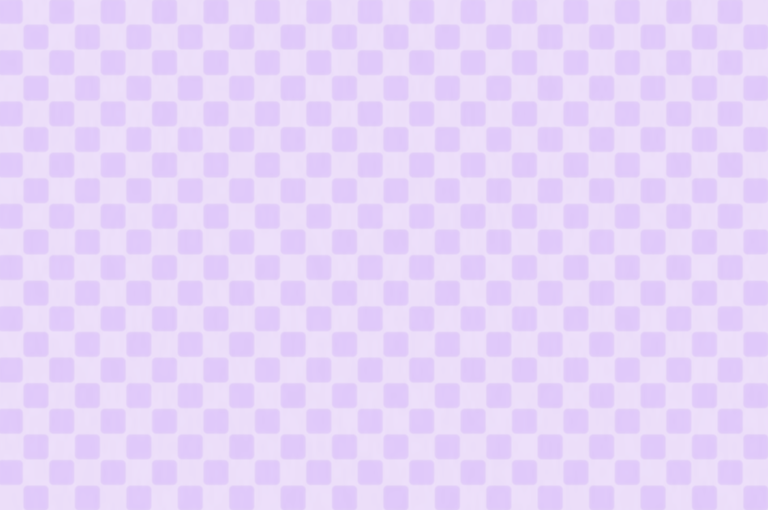
This pattern is drawn by a WebGL 1 fragment shader. Its source:

```glsl
precision highp float;
// Soft lilac checkerboard of rounded squares with faint woven mottling.

uniform vec2 u_resolution;

const vec2 CELLS = vec2(29.87, 19.91);       // cells across and down
const vec2 GRID_OFFSET = vec2(0.10, 0.055);  // part of the first cell cut off
const float HALF_SIDE = 0.487;               // square half side, in cells
const float CORNER_RADIUS = 0.17;
const float EDGE_SOFTNESS = 0.05;
const vec3 PALE_LILAC = vec3(0.926, 0.872, 0.978);
const vec3 LILAC = vec3(0.879, 0.789, 0.980);
const vec3 RIM_LILAC = vec3(0.884, 0.806, 0.970);

float hash(vec2 p) {
  vec3 q = fract(vec3(p.xyx) * 0.1031);
  q += dot(q, q.yzx + 33.33);
  return fract((q.x + q.y) * q.z);
}

float valueNoise(vec2 p) {
  vec2 i = floor(p);
  vec2 f = fract(p);
  vec2 w = f * f * (3.0 - 2.0 * f);
  float low = mix(hash(i), hash(i + vec2(1.0, 0.0)), w.x);
  float high = mix(hash(i + vec2(0.0, 1.0)), hash(i + vec2(1.0, 1.0)), w.x);
  return mix(low, high, w.y);
}

float roundedSquare(vec2 p, float halfSide, float radius) {
  vec2 q = abs(p) - halfSide + radius;
  return length(max(q, 0.0)) + min(max(q.x, q.y), 0.0) - radius;
}

// Distance to the nearest filled square; cells of even parity are filled.
float checkerDistance(vec2 p, float halfSide, float radius) {
  vec2 cell = floor(p);
  float nearest = 1.0;
  for (int j = -1; j <= 1; j++) {
    for (int i = -1; i <= 1; i++) {
      vec2 id = cell + vec2(float(i), float(j));
      if (mod(id.x + id.y, 2.0) < 0.5) {
        nearest = min(nearest, roundedSquare(p - id - 0.5, halfSide, radius));
      }
    }
  }
  return nearest;
}

void main() {
  vec2 uv = gl_FragCoord.xy / u_resolution;
  vec2 grid = vec2(uv.x, 1.0 - uv.y) * CELLS + GRID_OFFSET;
  float pixel = CELLS.y / u_resolution.y;
  float softness = max(EDGE_SOFTNESS, 0.75 * pixel);

  // Squares with a slightly greyer rim
  float d = checkerDistance(grid, HALF_SIDE, CORNER_RADIUS);
  float coverage = 1.0 - smoothstep(-softness, softness, d);
  float rim = smoothstep(-0.14, -0.03, d);
  vec3 fill = mix(LILAC, RIM_LILAC, 0.7 * rim);
  vec3 color = mix(PALE_LILAC, fill, coverage);

  // Faint vertical streaks and a small tone shift per cell
  float streaks = valueNoise(grid * vec2(6.0, 2.0)) - 0.5;
  float cellTone = hash(floor(grid) + 7.0) - 0.5;
  color += vec3(0.8, 1.0, 0.5) * (0.010 * streaks + 0.004 * cellTone);

  gl_FragColor = vec4(color, 1.0);
}
```
